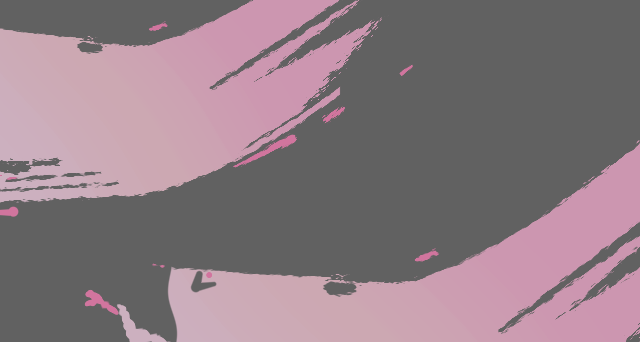
Give the GLSL for this background, as a Shadertoy shader.

```glsl
// Two dry-brush strokes of pale rose paint sweeping up to the right on grey.
// One stroke is built from curved edges, carved slits and stretched cellular
// grain; the second reuses it, moved, turned and enlarged. Splashes go on top.

const vec3 GREY = vec3(0.38);
const vec3 MAUVE = vec3(0.80, 0.69, 0.75);
const vec3 BEIGE = vec3(0.80, 0.66, 0.70);
const vec3 ROSE = vec3(0.80, 0.59, 0.69);
const vec3 HOT_PINK = vec3(0.82, 0.46, 0.62);

vec2 hash2(vec2 p) {
    vec3 q = fract(p.xyx * vec3(0.1031, 0.1030, 0.0973));
    q += dot(q, q.yzx + 33.33);
    return fract((q.xx + q.yz) * q.zy);
}

// Cellular noise: distance to the nearest scattered point, about -0.5 to 0.5
float cells(vec2 p) {
    vec2 cell = floor(p), f = fract(p);
    float nearest = 2.0;
    for (int j = -1; j <= 1; j++)
        for (int i = -1; i <= 1; i++) {
            vec2 o = vec2(i, j);
            nearest = min(nearest, length(o + hash2(cell + o) - f));
        }
    return nearest - 0.5;
}

// Segment whose radius runs from ra to rb
float taper(vec2 p, vec2 a, vec2 b, float ra, float rb) {
    vec2 v = b - a;
    float h = clamp(dot(p - a, v) / dot(v, v), 0.0, 1.0);
    return length(p - a - v * h) - mix(ra, rb, h);
}

float carve(float d, float hole) { return max(d, -hole); }

float cover(float d, float blur) { return 1.0 - smoothstep(-blur, blur, d); }

// Edges of the stroke, y pointing down
float upperEdge(float x) { return 0.35 + 0.13 * x - 0.455 * pow(max(x - 1.6, 0.0), 1.37); }
float lowerEdge(float x) { return 2.43 - 0.05 * x - 0.255 * pow(max(x - 1.6, 0.0), 1.6); }

// Bristle grain that follows the bend of the stroke
float bristles(vec2 p) {
    vec2 along = vec2(p.x, p.y - lowerEdge(p.x));
    return 0.65 * cells(along * vec2(7.0, 28.0)) + 0.35 * cells(along * vec2(19.0, 55.0));
}

float strokeShape(vec2 p, float grain) {
    float low = lowerEdge(p.x);
    float dry = 0.04 + 0.12 * smoothstep(0.7, 1.1, p.x) * (1.0 - smoothstep(1.5, 1.9, p.x))
              + 0.07 * smoothstep(2.8, 3.4, p.x);
    float d = upperEdge(p.x) - p.y + dry * grain;
    d = max(d, p.y - low + 0.13 * smoothstep(2.2, 3.3, p.x) + 0.07 * grain);
    d = max(d, dot(p - vec2(3.85, 1.05), vec2(0.77, 0.64)) + 0.22 * grain);
    d = max(d, -0.48 - p.x + 0.03 * sin(p.y * 9.0));

    // Slits and wedge at the far end
    vec2 w = p - vec2(3.22, 0.88);
    float wedge = max(w.y + 0.5 * w.x, -w.y - 0.8 * w.x) * 0.85;
    d = carve(d, wedge + 0.09 * grain);
    d = carve(d, taper(p, vec2(2.55, 1.05), vec2(4.8, -0.40), 0.02, 0.06) + 0.06 * grain);

    // Gaps at the near end
    d = carve(d, taper(p, vec2(0.99, 0.575), vec2(1.18, 0.575), 0.055, 0.05) + 0.05 * grain);
    d = carve(d, taper(p, vec2(1.15, 0.49), vec2(1.65, 0.51), 0.02, 0.03) + 0.07 * grain);
    d = carve(d, taper(p, vec2(-0.21, 0.36), vec2(-0.25, 0.48), 0.03, 0.045));
    d = carve(d, taper(p, vec2(-0.25, 0.48), vec2(-0.08, 0.46), 0.04, 0.02));
    d = carve(d, taper(p, vec2(-0.2, 2.02), vec2(0.30, 2.01), 0.07, 0.05) + 0.14 * grain);
    d = carve(d, taper(p, vec2(0.42, 1.97), vec2(0.68, 1.95), 0.03, 0.03) + 0.09 * grain);
    d = carve(d, taper(p, vec2(0.1, 2.17), vec2(1.20, 2.08), 0.02, 0.01) + 0.06 * grain);
    d = carve(d, taper(p, vec2(-0.2, 2.31), vec2(1.40, 2.21), 0.01, 0.01) + 0.06 * grain);

    // Loose streak under the far half
    float streak = abs(p.y - low + 0.045) - 0.04 + 0.06 * grain;
    return min(d, max(streak, max(2.1 - p.x, p.x - 4.08)));
}

// Hot pink traces beside the stroke
float accentShape(vec2 p, float grain) {
    float d = taper(p, vec2(2.82, 2.01), vec2(3.50, 1.67), 0.008, 0.05) + 0.05 * grain;
    d = min(d, taper(p, vec2(3.92, 1.43), vec2(4.10, 1.32), 0.025, 0.025) + 0.09 * grain);
    d = min(d, taper(p, vec2(4.82, 0.89), vec2(4.94, 0.80), 0.018, 0.015) + 0.03 * grain);
    d = min(d, taper(p, vec2(1.82, 0.35), vec2(1.98, 0.30), 0.018, 0.02) + 0.06 * grain);
    d = min(d, taper(p, vec2(0.0, 2.14), vec2(0.20, 2.14), 0.02, 0.01) + 0.04 * grain);
    d = min(d, taper(p, vec2(-0.1, 2.56), vec2(0.12, 2.56), 0.025, 0.04));
    return min(d, length(p - vec2(0.16, 2.55)) - 0.06);
}

// Soft blend broken into faint slanted facets
vec3 paintColour(vec2 p) {
    float s = p.x - 0.75 * p.y + 0.06 * sin(p.y * 2.3 + p.x);
    float facet = (floor(s * 1.5 + 0.9) - 0.4) / 1.5;
    float t = mix(s, facet, 0.35);
    vec3 c = mix(MAUVE, BEIGE, smoothstep(-1.4, 0.4, t));
    return mix(c, ROSE, smoothstep(0.3, 2.6, t));
}

vec3 paintStroke(vec3 under, vec2 p, float blur) {
    float grain = bristles(p);
    vec3 c = mix(under, HOT_PINK, cover(accentShape(p, grain), blur));
    return mix(c, paintColour(p), cover(strokeShape(p, grain), blur));
}

void mainImage(out vec4 fragColor, in vec2 fragCoord) {
    vec2 uv = fragCoord / iResolution.xy;
    vec2 p = vec2(uv.x, 1.0 - uv.y) * vec2(7.68, 4.12);
    float blur = 3.0 / iResolution.y;

    // Second stroke: enlarged and slightly turned about its notch
    vec2 q = (p - vec2(4.08, 3.47)) / 1.3;
    q = vec2(q.x - 0.063 * q.y, q.y + 0.063 * q.x) + vec2(1.08, 0.57);
    vec3 col = paintStroke(paintStroke(GREY, p, blur), q, blur);

    // Splashes at the lower left
    float wobble = 0.05 * cells(p * 11.0);
    float pale = taper(p, vec2(1.45, 3.70), vec2(1.66, 4.15), 0.03, 0.09);
    pale = min(pale, taper(p, vec2(1.62, 4.0), vec2(2.0, 4.15), 0.06, 0.05)) + wobble;
    float hot = taper(p, vec2(1.08, 3.54), vec2(1.38, 3.75), 0.04, 0.03);
    hot = min(hot, taper(p, vec2(1.04, 3.67), vec2(1.18, 3.60), 0.02, 0.05));
    hot = min(hot, taper(p, vec2(1.84, 3.18), vec2(1.94, 3.21), 0.01, 0.015));
    hot = min(hot, length(p - vec2(2.51, 3.31)) - 0.03) + wobble;
    col = mix(col, MAUVE, cover(pale, blur));
    fragColor = vec4(mix(col, HOT_PINK, cover(hot, blur)), 1.0);
}
```
